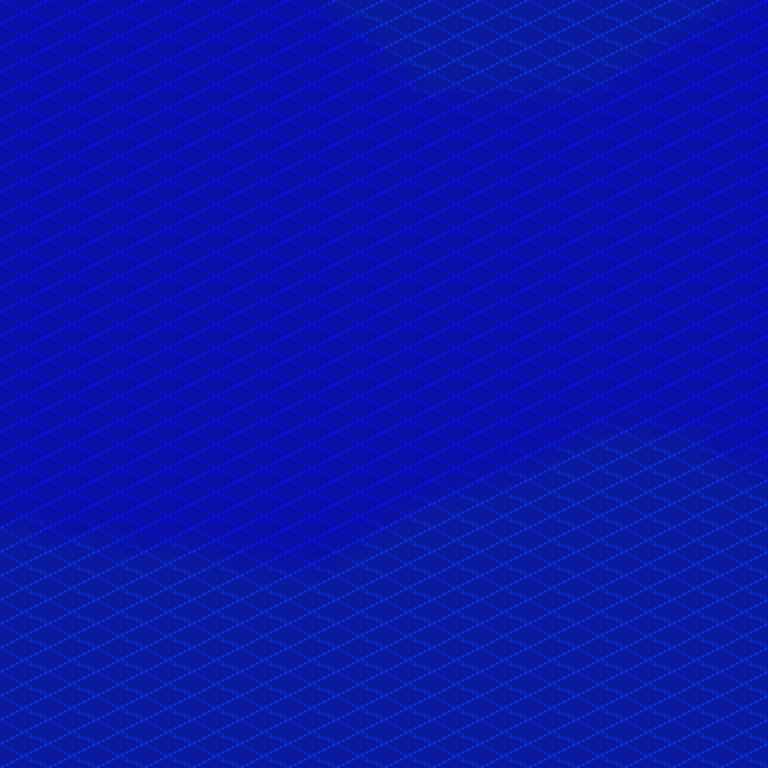
A WebGL 1 fragment shader for this pattern:

```glsl
precision highp float;
// Deep blue weave of flat diamonds, 16 across and 32 down, with beaded seams.
// Two diagonal line families form the lattice; a soft angular mask, grained
// along the rising seams, tints the lower part and a patch at the top.

#define COLUMNS 16.0
#define ROWS 32.0
#define BEAD_RADIUS 0.0017
#define BEADS_PER_CELL 10.0
#define BLUE_FILL vec3(0.04, 0.055, 0.655)
#define BLUE_LINE vec3(0.04, 0.07, 0.96)
#define TEAL_FILL vec3(0.04, 0.100, 0.615)
#define TEAL_LINE vec3(0.04, 0.21, 0.90)
#define FALLING_STRENGTH 0.5
#define STROKE_STRENGTH 0.65
#define SHADE_DEPTH 0.03
#define EDGE_SOFTNESS 0.035

uniform vec2 u_resolution;

float hash(vec2 p) {
    return fract(sin(dot(p, vec2(127.1, 311.7))) * 4375.85);
}

float noise(vec2 p) {
    vec2 cell = floor(p);
    vec2 f = fract(p);
    f = f * f * (3.0 - 2.0 * f);
    float low = mix(hash(cell), hash(cell + vec2(1.0, 0.0)), f.x);
    float high = mix(hash(cell + vec2(0.0, 1.0)), hash(cell + 1.0), f.x);
    return mix(low, high, f.y);
}

float ramp(float from, float to, float x) {
    return clamp((x - from) / (to - from), 0.0, 1.0);
}

// Row of round beads on a line; side is the signed distance from its axis
float beadRow(float column, float side, float pixel) {
    float along = (fract(column * BEADS_PER_CELL) - 0.5) / (COLUMNS * BEADS_PER_CELL);
    float d = length(vec2(along * 0.8, side));
    float bead = 1.0 - smoothstep(BEAD_RADIUS - 0.7 * pixel, BEAD_RADIUS + 0.5 * pixel, d);
    float thread = 1.0 - smoothstep(0.0, 0.5 * BEAD_RADIUS + pixel, abs(side));
    return max(bead, 0.3 * thread);
}

// Beaded seam at every whole value of the lattice coordinate
float seam(float coordinate, float column, float pixel) {
    float side = (fract(coordinate + 0.5) - 0.5) / length(vec2(COLUMNS, ROWS));
    return beadRow(column, side, pixel);
}

// Short flatter beaded stroke on the falling side of each diamond
float stroke(vec2 grid, float pixel) {
    vec2 q = fract(grid + vec2(-0.25, 0.25)) - 0.5;
    float side = (q.y * COLUMNS / ROWS + 0.18 * q.x) / COLUMNS;
    float reach = 1.0 - smoothstep(0.15, 0.21, abs(q.x));
    return beadRow(grid.x, side, pixel) * reach;
}

// Greener zones: angular lower field and a shallow patch at the top
float tealMask(vec2 uv, float rising) {
    float crest = 0.315 - 0.05 * ramp(0.0, 0.41, uv.x)
                + 0.18 * ramp(0.41, 0.77, uv.x)
                - 0.06 * ramp(0.84, 1.0, uv.x);
    float depth = 0.14 * ramp(0.40, 0.56, uv.x)
                * (1.0 - ramp(0.78, 0.99, uv.x)) - 0.02;
    float grain = 0.025 * (noise(vec2(floor(rising), uv.x * 9.0)) - 0.5);
    float lower = crest - uv.y + grain;
    float upper = uv.y - 1.0 + depth + grain;
    return smoothstep(-EDGE_SOFTNESS, EDGE_SOFTNESS, max(lower, upper));
}

void main() {
    vec2 uv = gl_FragCoord.xy / u_resolution;
    float pixel = 1.0 / min(u_resolution.x, u_resolution.y);
    vec2 grid = uv * vec2(COLUMNS, ROWS);
    float rising = grid.x - grid.y;
    float falling = grid.x + grid.y;

    // Fill with a faint shade across each diamond
    float teal = tealMask(uv, rising);
    vec3 color = mix(BLUE_FILL, TEAL_FILL, teal);
    color *= 1.0 - SHADE_DEPTH * (fract(rising) + fract(falling) - 1.0);

    // Strong rising seams, softer falling seams and their short strokes
    float light = seam(rising, grid.x, pixel);
    light = max(light, FALLING_STRENGTH * seam(falling, grid.x, pixel));
    light = max(light, STROKE_STRENGTH * stroke(grid, pixel));
    color = mix(color, mix(BLUE_LINE, TEAL_LINE, teal), light);

    gl_FragColor = vec4(color, 1.0);
}
```
